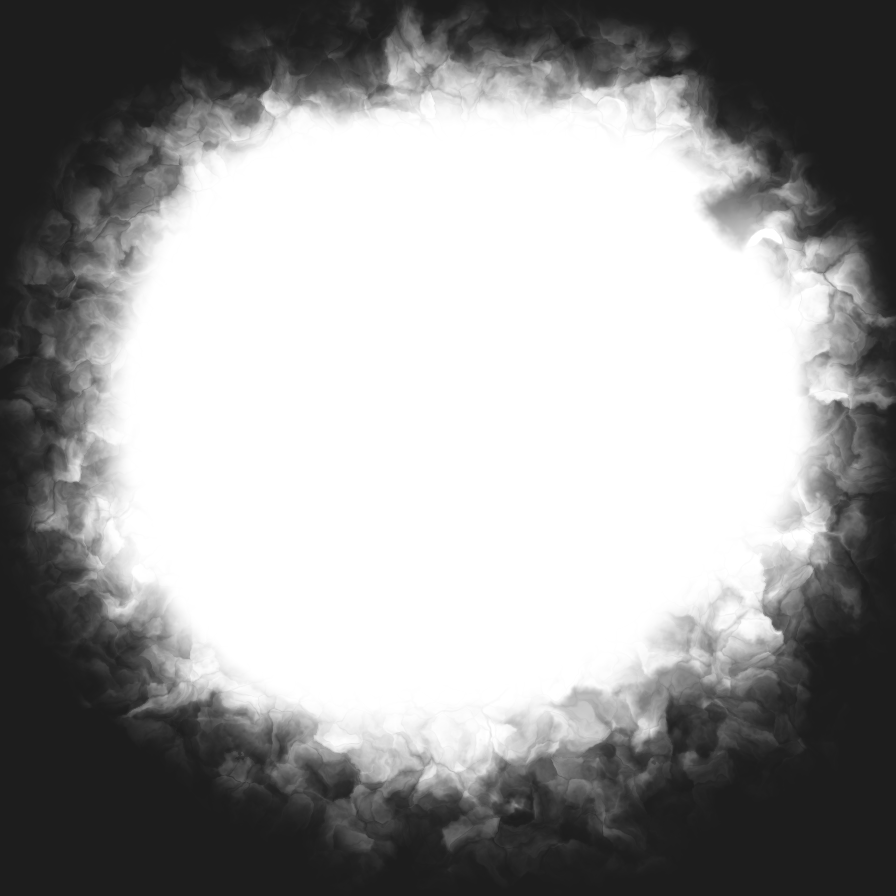
Write a Shadertoy shader that draws this background.

```glsl
// A white glow inside a ragged frame of dark, cracked and smoky plaster.

const vec3 DARK = vec3(0.113);
const vec3 LIGHT = vec3(1.0);
const vec2 CENTER = vec2(0.508, 0.525);
const float TAU = 6.2831853;

// Radii of the clean glow and of the dark rim, every 45 degrees from the right
const float INNER[8] = float[8](0.385, 0.387, 0.335, 0.380, 0.370, 0.366, 0.314, 0.312);
const float OUTER[8] = float[8](0.485, 0.494, 0.452, 0.504, 0.498, 0.480, 0.480, 0.506);

const float FALLOFF_END = 1.45;
const float FALLOFF_POWER = 2.0;
const float SMOKE_SCALE = 13.0;
const float SMOKE_AMOUNT = 0.95;
const float FLAKE_SCALE = 20.0;
const float FLAKE_AMOUNT = 0.24;
const float CHIP_SCALE = 41.0;
const float CHIP_AMOUNT = 0.13;
const float CRACK_AMOUNT = 0.10;
const float GRAIN_AMOUNT = 0.28;

float hash(vec2 p) {
    vec3 q = fract(p.xyx * 0.1031);
    q += dot(q, q.yzx + 33.33);
    return fract((q.x + q.y) * q.z);
}

vec2 hash2(vec2 p) {
    return vec2(hash(p), hash(p + 57.3));
}

float noise(vec2 p) {
    vec2 i = floor(p), f = fract(p);
    f = f * f * (3.0 - 2.0 * f);
    return mix(mix(hash(i), hash(i + vec2(1, 0)), f.x),
               mix(hash(i + vec2(0, 1)), hash(i + vec2(1, 1)), f.x), f.y);
}

float fbm(vec2 p) {
    float sum = 0.0, amp = 0.5;
    for (int i = 0; i < 5; i++) {
        sum += amp * noise(p);
        p = mat2(1.6, 1.2, -1.2, 1.6) * p + 7.1;
        amp *= 0.5;
    }
    return sum;
}

// Tilted flakes: x is the shade across a cell, y the closeness to a crack
vec2 flakes(vec2 p) {
    vec2 cell = floor(p), nearId = cell, nearOffset = vec2(0);
    float first = 9.0, second = 9.0;
    for (int y = -1; y <= 1; y++)
    for (int x = -1; x <= 1; x++) {
        vec2 id = cell + vec2(x, y);
        vec2 offset = p - id - hash2(id);
        float d = length(offset);
        if (d < first) {
            second = first;
            first = d;
            nearId = id;
            nearOffset = offset;
        } else second = min(second, d);
    }
    vec2 tilt = hash2(nearId + 19.7) - 0.5;
    float shade = hash(nearId + 4.2) - 0.5 + 1.8 * dot(tilt, nearOffset);
    float gap = second - first;
    return vec2(shade * smoothstep(-0.06, 0.16, gap), 1.0 - smoothstep(0.0, 0.14, gap));
}

// Blends the two radii smoothly around the circle
vec2 rimRadii(float angle) {
    float k = fract(angle / TAU) * 8.0;
    int a = int(k) % 8, b = (a + 1) % 8;
    return mix(vec2(INNER[a], OUTER[a]), vec2(INNER[b], OUTER[b]),
               smoothstep(0.0, 1.0, fract(k)));
}

// A soft lozenge, darkest toward its top
float shard(vec2 p, vec2 middle, vec2 size) {
    vec2 d = (p - middle) / size;
    float reach = mix(abs(d.x) + abs(d.y), length(d), 0.3);
    return (1.0 - smoothstep(0.6, 1.1, reach)) * clamp(0.75 + 0.5 * d.y, 0.0, 1.0);
}

void mainImage(out vec4 fragColor, in vec2 fragCoord) {
    vec2 uv = fragCoord / iResolution.xy;
    vec2 warp = vec2(fbm(uv * 21.0), fbm(uv * 21.0 + 31.0)) - 0.48;
    vec2 bent = uv + 0.055 * warp;

    // Depth runs from 0 at the glow to 1 at the dark rim
    vec2 ray = uv - CENTER;
    vec2 radii = rimRadii(atan(ray.y, ray.x));
    float depth = (length(ray) - radii.x) / (radii.y - radii.x);
    float band = smoothstep(-0.2, 0.4, depth) * (1.0 - smoothstep(0.9, 1.7, depth));

    // Smoke, flakes and grain roughen the fall of light
    float smoke = fbm(uv * SMOKE_SCALE + 2.0 * warp) - 0.48;
    vec2 flake = flakes(bent * FLAKE_SCALE);
    vec2 chip = flakes(bent * CHIP_SCALE + 8.0);
    float grain = fbm(bent * 60.0) - 0.48;
    float rough = SMOKE_AMOUNT * smoke + FLAKE_AMOUNT * flake.x
                + CHIP_AMOUNT * chip.x + GRAIN_AMOUNT * grain;
    float fall = smoothstep(-0.05, FALLOFF_END, depth + band * rough);
    float light = pow(1.0 - fall, FALLOFF_POWER);

    // Broken cracks where the flakes meet
    float cracks = flake.y * smoothstep(0.4, 0.7, noise(uv * 27.0)) + 0.4 * chip.y;
    light -= CRACK_AMOUNT * cracks * band * light;

    // Large loose pieces at the upper right and the lower right
    light -= 0.62 * light * shard(bent, vec2(0.838, 0.768), vec2(0.054, 0.050));
    light -= 0.45 * light * shard(bent, vec2(0.760, 0.222), vec2(0.058, 0.042));
    light -= 0.30 * light * shard(bent, vec2(0.655, 0.207), vec2(0.048, 0.034));

    // A small bright arch under the upper piece
    vec2 arch = uv + 0.02 * warp - vec2(0.855, 0.721);
    float stroke = 1.0 - smoothstep(0.001, 0.006, abs(length(arch) - 0.015));
    light += 0.4 * stroke * smoothstep(0.0, 0.008, arch.y);

    fragColor = vec4(mix(DARK, LIGHT, clamp(light, 0.0, 1.0)), 1.0);
}
```
